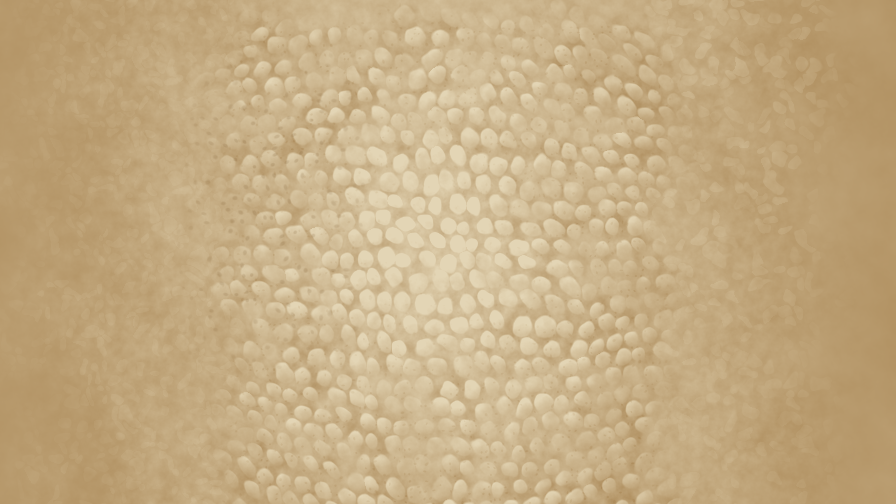
A Shadertoy shader for this texture:

```glsl
// Aged parchment with a glowing centre, curved rows of pale rounded scales and flaky margins.

const vec2 CELL = vec2(0.041, 0.041);

vec2 hash2(vec2 p) {
    vec3 q = fract(vec3(p.xyx) * vec3(0.1031, 0.1030, 0.0973));
    q += dot(q, q.yzx + 33.33);
    return fract((q.xx + q.yz) * q.zy);
}

float gradientDot(vec2 cell, vec2 offset) {
    float angle = 6.2832 * hash2(cell).x;
    return dot(vec2(cos(angle), sin(angle)), offset);
}

float gradientNoise(vec2 p) {
    vec2 i = floor(p), f = fract(p);
    vec2 u = f * f * f * (f * (f * 6.0 - 15.0) + 10.0);
    vec2 e = vec2(1.0, 0.0);
    float low = mix(gradientDot(i, f), gradientDot(i + e, f - e), u.x);
    float high = mix(gradientDot(i + e.yx, f - e.yx), gradientDot(i + 1.0, f - 1.0), u.x);
    return 1.4 * mix(low, high, u.y);
}

vec2 noise2(vec2 p) {
    return vec2(gradientNoise(p), gradientNoise(p + 31.0));
}

float fbm(vec2 p) {
    float sum = 0.0, amplitude = 0.55;
    for (int i = 0; i < 4; i++) {
        sum += amplitude * gradientNoise(p);
        p = mat2(1.6, 1.2, -1.2, 1.6) * p + 7.3;
        amplitude *= 0.55;
    }
    return sum;
}

// Soft window around a centre: one inside, zero outside
float band(float x, float centre, float halfWidth, float softness) {
    return 1.0 - smoothstep(halfWidth - softness, halfWidth + softness, abs(x - centre));
}

// Staggered, jittered ovals: x = coverage, y = light across the oval, z = random tone
vec3 scaleField(vec2 p, vec2 cell, float jitter) {
    vec2 grid = p / cell;
    float row = floor(grid.y);
    vec3 result = vec3(0.0);
    float nearest = 9.0;
    for (int j = -1; j <= 1; j++) {
        float y = row + float(j);
        float stagger = 0.5 * mod(y, 2.0);
        float column = floor(grid.x - stagger);
        for (int i = -1; i <= 1; i++) {
            vec2 id = vec2(column + float(i), y);
            vec2 rnd = hash2(id + 91.0);
            vec2 d = grid - id - vec2(0.5 + stagger, 0.5) - jitter * (rnd - 0.5);
            d.x += 0.35 * (rnd.y - 0.3) * d.y;
            float radius = length(d / vec2(0.43, 0.47)) / (0.85 + 0.25 * rnd.x);
            if (radius < nearest) {
                nearest = radius;
                float body = 1.0 - smoothstep(0.82, 1.10, radius);
                result = vec3(body, dot(d, vec2(-0.5, 1.2)), hash2(id + 7.0).y);
            }
        }
    }
    return result;
}

// Small round stains scattered on a grid
float stains(vec2 p, float frequency, float density) {
    vec2 id = floor(p * frequency);
    vec2 d = fract(p * frequency) - 0.3 - 0.4 * hash2(id + 17.0);
    float present = step(1.0 - density, hash2(id + 53.0).x);
    return present * (1.0 - smoothstep(0.08, 0.28, length(d)));
}

// Irregular separate pale flakes, some missing
float flakes(vec2 p, vec2 cell) {
    vec2 ragged = p + 0.010 * noise2(p * 38.0) + 0.02 * noise2(p * 13.0);
    vec3 chip = scaleField(ragged, cell, 0.7);
    return chip.x * smoothstep(0.25, 0.65, chip.z);
}

vec3 parchment(float tone) {
    return vec3(0.695, 0.57, 0.385) + tone * vec3(0.185, 0.25, 0.305);
}

void mainImage(out vec4 fragColor, in vec2 fragCoord) {
    vec2 p = (fragCoord - 0.5 * iResolution.xy) / iResolution.y;
    vec2 q = p + vec2(0.02, 0.0);
    float cloud = fbm(p * 5.0 + 2.0);
    float grain = fbm(p * 28.0);
    float fine = fbm(p * 60.0 + 5.0);

    // Broad glow, bright core and cloudy paper
    float r2 = dot(q * vec2(1.0, 0.6), q * vec2(1.0, 0.6));
    float core = exp(-22.0 * dot(q, q));
    float interior = band(p.x + 0.12 * cloud, -0.03, 0.72, 0.16);
    float tone = 0.03 + 0.65 * exp(-2.8 * r2) + 0.17 * core + 0.06 * interior;
    tone += 0.16 * cloud + (grain + 0.5 * fine) * mix(0.03, 0.20, interior);

    // Flaky margins: large and crisp at right, finer and fainter at left
    float rightMargin = band(p.x + 0.12 * cloud, 0.59, 0.15, 0.07);
    float leftMargin = band(p.x + 0.15 * cloud, -0.61, 0.20, 0.09);
    float upper = smoothstep(-0.35, 0.35, p.y);
    tone += rightMargin * mix(0.09, 0.17, upper) * (flakes(p, vec2(0.030, 0.026)) - 0.3);
    tone += leftMargin * 0.09 * (flakes(p, vec2(0.022)) - 0.3);

    // Rows of scales arch above the centre and sag below it
    vec2 bowed = p + 0.016 * noise2(p * 6.0) + 0.004 * noise2(p * 42.0);
    bowed.y += p.y * q.x * q.x + 0.04 * q.x;
    vec3 scale = scaleField(bowed, CELL, 0.30);
    float area = band(p.x + 0.08 * cloud, -0.005, 0.43, 0.08);
    area *= 1.0 - smoothstep(0.42, 0.50, p.y + 0.08 * cloud);
    float wear = smoothstep(-0.30, 0.25, fbm(p * 9.0 + 11.0) + 0.30 * core);
    float strength = area * mix(0.25, 1.0, wear);
    float relief = clamp(scale.y * 0.60, -0.28, 0.28) * (1.0 - 0.75 * core);
    float lit = scale.x * (0.18 + relief + 0.16 * (scale.z - 0.5));
    float gap = (1.0 - scale.x) * (0.25 - 0.25 * grain);
    tone += strength * (lit - gap + 0.06 * core);

    // Fine pits over the scales and darker stains toward the left
    float pits = stains(p + 0.01 * noise2(p * 20.0), 80.0, 0.28) * area * (1.0 - 0.7 * core);
    float leftSide = band(p.x, -0.34, 0.17, 0.08) * band(p.y, 0.08, 0.28, 0.15);
    float leftStains = stains(p + 0.02 * noise2(p * 9.0), 46.0, 0.35) * leftSide;
    tone -= 0.17 * pits + 0.20 * leftStains;

    vec3 color = parchment(clamp(tone, -0.08, 1.06));
    color = mix(color, vec3(0.62, 0.55, 0.44), 0.15 * leftStains);
    fragColor = vec4(color, 1.0);
}
```
